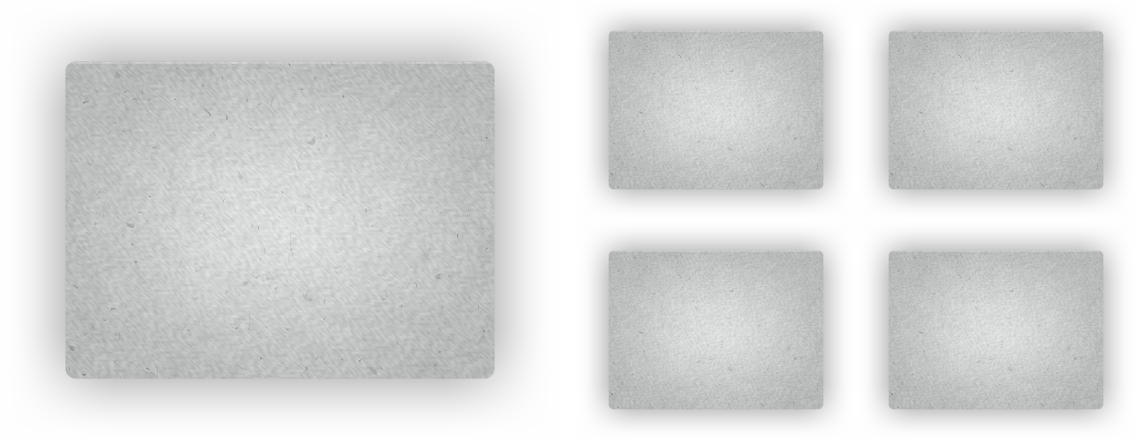
Left, the tile; right, the same tile 2 across and 2 down.
Give the GLSL for this texture, as a WebGL 1 fragment shader.

```glsl
precision highp float;
uniform vec2 u_resolution;

#define CARD_HALF vec2(0.4876, 0.3607)
#define CORNER 0.023
#define SHADOW_BLUR 0.135
#define SHADOW_STRENGTH 0.42
#define PAPER_LIGHT vec3(0.858, 0.868, 0.866)
#define PAPER_DARK vec3(0.715, 0.721, 0.720)
#define RELIEF 0.075
#define MOTTLE 0.035
#define FIBRE_INK 0.085
#define SPECK_INK 0.20
#define SOFT 0.0015

vec4 hash4(vec2 p) {
  vec4 q = fract(p.xyxy * vec4(0.1031, 0.1030, 0.0973, 0.1099));
  q += dot(q, q.wzxy + 33.33);
  return fract((q.xxyz + q.yzzw) * q.zywx);
}

// Value noise that wraps after a whole number of cells
float noise(vec2 uv, vec2 cells) {
  vec2 g = uv * cells;
  vec2 id = floor(g);
  vec2 f = g - id;
  f = f * f * (3.0 - 2.0 * f);
  float a = hash4(mod(id, cells)).x;
  float b = hash4(mod(id + vec2(1.0, 0.0), cells)).x;
  float c = hash4(mod(id + vec2(0.0, 1.0), cells)).x;
  float d = hash4(mod(id + 1.0, cells)).x;
  return mix(mix(a, b, f.x), mix(c, d, f.x), f.y);
}

// Bent, tapered strands, one per wrapped cell; size is half length, half width
float strands(vec2 uv, vec2 cells, vec2 size, float density, float spread, float seed) {
  vec2 cellSize = vec2(u_resolution.x / u_resolution.y, 1.0) / cells;
  vec2 g = uv * cells;
  float ink = 0.0;
  for (int j = -1; j <= 1; j++) {
    for (int i = -1; i <= 1; i++) {
      vec2 cell = floor(g) + vec2(float(i), float(j));
      vec2 key = mod(cell, cells) + seed;
      vec4 place = hash4(key);
      vec4 form = hash4(key + 157.0);
      vec2 d = (g - cell - place.xy) * cellSize;
      float angle = (place.z - 0.5) * spread;
      d = mat2(cos(angle), -sin(angle), sin(angle), cos(angle)) * d;
      float halfLength = size.x * mix(0.25, 1.0, form.x);
      float t = clamp(d.y / halfLength, -1.0, 1.0);
      d.x += (form.y - 0.5) * halfLength * t * t * 0.8;
      float halfWidth = size.y * mix(0.45, 1.0, form.z) * (1.0 - 0.35 * (t + 1.0));
      float dist = length(vec2(d.x, d.y - t * halfLength)) - halfWidth;
      float cover = 1.0 - smoothstep(-SOFT, SOFT, dist);
      ink = max(ink, cover * step(place.w, density) * mix(0.3, 1.0, form.w));
    }
  }
  return ink;
}

// Fine embossed grain with soft horizontal streaks
float paperGrain(vec2 uv) {
  vec2 slant = vec2(uv.x + uv.y, uv.y);
  vec2 lightStep = vec2(0.0022, -0.0028);
  vec2 fine = vec2(210.0, 170.0);
  float relief = noise(slant, fine) - noise(slant + lightStep, fine);
  float streak = noise(uv, vec2(86.0, 142.0)) - 0.5;
  float cloud = noise(uv, vec2(29.0, 25.0)) - 0.5;
  return RELIEF * relief + MOTTLE * (streak + 0.7 * cloud);
}

float flecks(vec2 uv) {
  vec2 ragged = uv + 0.006 * (vec2(noise(uv, vec2(100.0, 80.0)),
                                   noise(uv.yx, vec2(80.0, 100.0))) - 0.5);
  float fibres = strands(uv, vec2(10.0, 8.0), vec2(0.046, 0.0012), 0.45, 1.5, 11.0);
  float hairs = strands(uv, vec2(24.0, 19.0), vec2(0.015, 0.0014), 0.45, 2.2, 43.0);
  float specks = strands(ragged, vec2(36.0, 28.0), vec2(0.004, 0.0024), 0.24, 6.28, 71.0);
  float chips = strands(ragged, vec2(13.0, 10.0), vec2(0.011, 0.0075), 0.22, 3.0, 97.0);
  return FIBRE_INK * max(fibres, hairs) + max(SPECK_INK * specks, 0.12 * chips);
}

void main() {
  vec2 uv = gl_FragCoord.xy / u_resolution;
  vec2 p = (uv - 0.5) * vec2(u_resolution.x / u_resolution.y, 1.0);

  // Blurred shadow on white, fading out before the canvas edges
  vec2 fade = 1.0 - smoothstep(-SHADOW_BLUR, SHADOW_BLUR, abs(p) - CARD_HALF);
  vec3 color = vec3(0.995 - SHADOW_STRENGTH * fade.x * fade.y);

  // Paper lit from its centre
  float vignette = smoothstep(0.0, 1.3, length(p / CARD_HALF));
  vec3 paper = mix(PAPER_LIGHT, PAPER_DARK, vignette);
  paper += paperGrain(uv) - flecks(uv);

  // Bright bevel along the top
  float topGap = abs(CARD_HALF.y - 0.003 - p.y);
  paper += 0.07 * (1.0 - smoothstep(0.001, 0.004, topGap));

  // Rounded card
  vec2 q = abs(p) - CARD_HALF + CORNER;
  float edge = length(max(q, 0.0)) + min(max(q.x, q.y), 0.0) - CORNER;
  color = mix(color, paper, 1.0 - smoothstep(-SOFT, SOFT, edge));
  gl_FragColor = vec4(color, 1.0);
}
```
